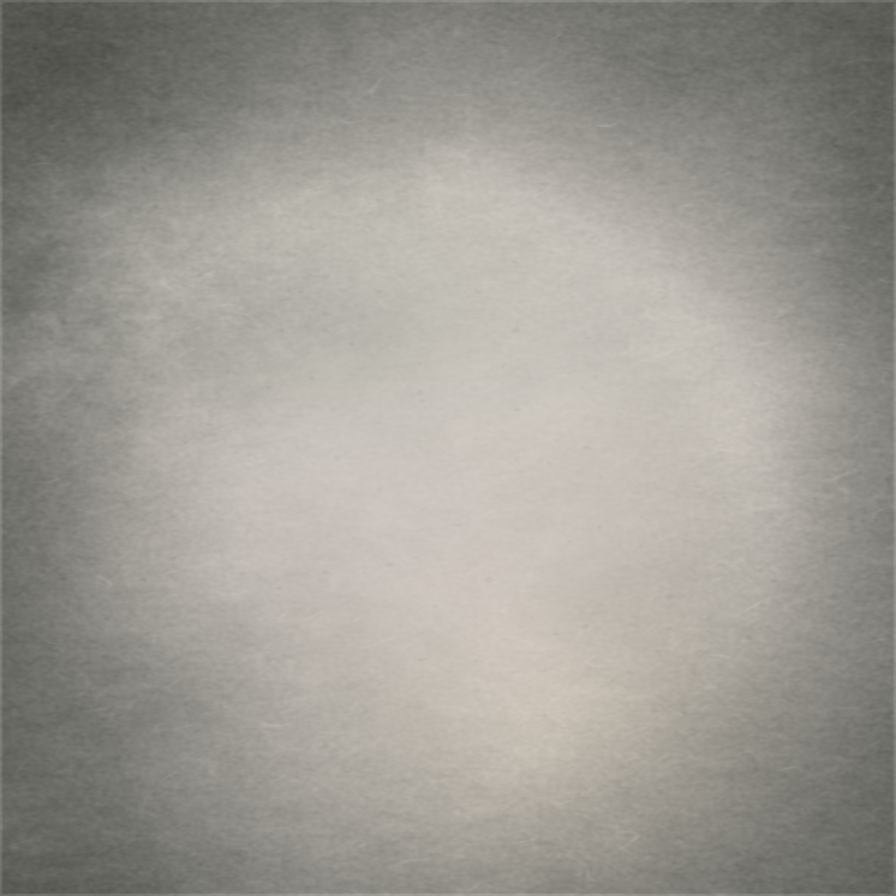
This background is drawn by a Shadertoy shader. Its source:

```glsl
vec2 hashGradient(vec2 cell) {
    vec2 h = vec2(dot(cell, vec2(127.1, 311.7)), dot(cell, vec2(269.5, 183.3)));
    return 2.0 * fract(sin(h) * 43758.5) - 1.0;
}

float gradientNoise(vec2 p) {
    vec2 i = floor(p), f = fract(p);
    vec2 u = f * f * f * (f * (f * 6.0 - 15.0) + 10.0);
    vec2 e = vec2(0.0, 1.0);
    float low = mix(dot(hashGradient(i), f),
                    dot(hashGradient(i + e.yx), f - e.yx), u.x);
    float high = mix(dot(hashGradient(i + e), f - e),
                     dot(hashGradient(i + 1.0), f - 1.0), u.x);
    return mix(low, high, u.y);
}

float fbm(vec2 p) {
    float sum = 0.0, weight = 0.5;
    for (int i = 0; i < 5; i++) {
        sum += weight * gradientNoise(p);
        p = mat2(1.6, 0.8, -0.8, 1.6) * p + 7.3;
        weight *= 0.6;
    }
    return sum;
}

// Soft elliptical patch of light
float glow(vec2 p, vec2 center, vec2 size) {
    vec2 d = (p - center) / size;
    return exp(-dot(d, d));
}

void mainImage(out vec4 fragColor, in vec2 fragCoord) {
    vec2 uv = fragCoord / iResolution.xy;
    float mottle = fbm(uv * vec2(4.0, 6.0) + 3.0);
    vec2 p = uv + 0.035 * vec2(mottle, fbm(uv * 5.0 + 19.0));

    // Broad vignette
    float radius = length((p - vec2(0.525, 0.475)) * vec2(1.0, 0.98));
    float light = mix(0.775, 0.35, smoothstep(0.11, 0.73, radius));

    // Brushed arc across the upper right
    vec2 q = p - vec2(0.48, 0.42);
    float ring = (length(q) - 0.37) / 0.06;
    float arc = exp(-ring * ring) * smoothstep(-0.1, 0.75, dot(normalize(q + 1e-4), vec2(0.56, 0.83)));
    light += 0.060 * arc;

    // Painted light patches
    light += 0.080 * glow(p, vec2(0.16, 0.69), vec2(0.07, 0.08));
    light += 0.035 * glow(p, vec2(0.30, 0.77), vec2(0.12, 0.06));
    light += 0.075 * glow(p, vec2(0.03, 0.60), vec2(0.06, 0.05));
    light += 0.045 * glow(p, vec2(0.27, 0.44), vec2(0.09, 0.11));
    light += 0.045 * glow(p, vec2(0.89, 0.58), vec2(0.07, 0.06));
    light += 0.060 * glow(p, vec2(0.61, 0.18), vec2(0.13, 0.10));
    light += 0.030 * glow(p, vec2(0.50, 0.04), vec2(0.30, 0.10));

    // Painted shadow patches
    light -= 0.040 * glow(p, vec2(0.66, 0.33), vec2(0.08, 0.06));
    light -= 0.025 * glow(p, vec2(0.38, 0.62), vec2(0.16, 0.10));
    light -= 0.045 * glow(p, vec2(0.12, 0.91), vec2(0.17, 0.08));
    light -= 0.035 * glow(p, vec2(0.72, 0.92), vec2(0.10, 0.05));
    light -= 0.030 * glow(p, vec2(0.05, 0.42), vec2(0.08, 0.14));
    light -= 0.035 * glow(p, vec2(0.97, 0.75), vec2(0.06, 0.14));

    // Cloudy mottling, brush marks and grain
    float rim = smoothstep(0.12, 0.45, radius);
    float streaks = fbm(uv * vec2(22.0, 55.0) + 2.0 * mottle);
    float grain = gradientNoise(uv * vec2(95.0, 160.0))
                + 0.8 * gradientNoise(uv * vec2(150.0, 230.0) + 11.0);
    light += 0.070 * mottle;
    light += mix(0.024, 0.065, rim) * streaks;
    light += mix(0.016, 0.040, rim) * grain;

    // Scuffed plaster at the left
    float scuffs = fbm(uv * vec2(26.0, 36.0) + 5.0);
    light += 0.10 * scuffs * glow(uv, vec2(0.13, 0.67), vec2(0.18, 0.18));

    // Thin broken scratches from noise zero crossings
    vec2 tilted = mat2(0.97, -0.25, 0.25, 0.97) * uv;
    float crossing = abs(gradientNoise(tilted * vec2(14.0, 36.0) + mottle));
    float broken = smoothstep(0.12, 0.4, gradientNoise(uv * vec2(28.0, 40.0) + 47.0));
    light += mix(0.012, 0.035, rim) * broken * (1.0 - smoothstep(0.0, 0.07, crossing));

    // Sparse dark flecks
    float fleck = gradientNoise(uv * vec2(65.0, 115.0) + 31.0);
    light -= 0.028 * smoothstep(0.30, 0.58, fleck);

    // Pale hairline along the border
    vec2 inset = min(uv, 1.0 - uv);
    light += 0.08 * (1.0 - smoothstep(0.001, 0.004, min(inset.x, inset.y)));

    // Green-grey shadows turning into warm highlights
    float warmth = smoothstep(0.38, 0.80, light);
    vec3 color = light + mix(vec3(0.005, 0.006, -0.014), vec3(0.021, -0.001, -0.030), warmth);
    color += vec3(0.010, 0.001, -0.014) * glow(p, vec2(0.64, 0.20), vec2(0.22, 0.18));
    color += vec3(-0.009, 0.003, -0.002) * glow(p, vec2(0.36, 0.66), vec2(0.22, 0.16));
    color += vec3(0.005, -0.003, 0.005) * glow(p, vec2(0.40, 0.42), vec2(0.26, 0.13));
    fragColor = vec4(clamp(color, 0.0, 1.0), 1.0);
}
```
